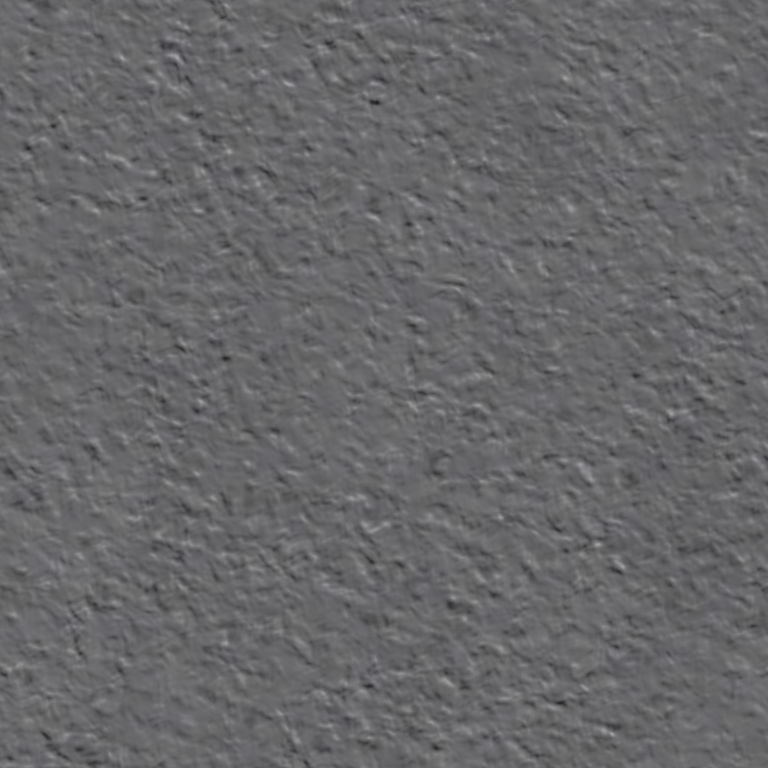
Write a WebGL 1 fragment shader that draws this texture.

```glsl
precision highp float;
// Draws a rough, grainy grey plaster wall, softly lit from the upper right.

uniform vec2 u_resolution;

const vec3 BASE_GREY = vec3(0.406, 0.406, 0.414);
const vec3 COOL_TINT = vec3(-0.003, -0.002, 0.007);
const vec2 LIGHT_DIR = vec2(0.48, 0.88);
const vec2 GRAIN_AXIS = vec2(0.92, -0.39);
const vec2 GRAIN_SCALE = vec2(40.0, 52.0);
const float LIGHT_STEP = 0.0062;
const float RELIEF_GAIN = 0.235;

// Sine-free hash giving two values from 0 to 1.
vec2 hash2(vec2 cell) {
  vec3 q = fract(cell.xyx * vec3(0.1031, 0.1030, 0.0973));
  q += dot(q, q.yzx + 33.33);
  return fract((q.xx + q.yz) * q.zy);
}

// Contribution of one lattice corner to the gradient noise.
float cornerSlope(vec2 cell, vec2 offset) {
  vec2 gradient = normalize(hash2(cell) * 2.0 - 0.9999);
  return dot(gradient, offset);
}

float gradientNoise(vec2 p) {
  vec2 cell = floor(p);
  vec2 f = p - cell;
  vec2 w = f * f * f * (f * (f * 6.0 - 15.0) + 10.0);
  vec2 right = vec2(1.0, 0.0);
  vec2 up = vec2(0.0, 1.0);
  float low = mix(cornerSlope(cell, f), cornerSlope(cell + right, f - right), w.x);
  float high = mix(cornerSlope(cell + up, f - up),
                   cornerSlope(cell + 1.0, f - 1.0), w.x);
  return mix(low, high, w.y);
}

// Turns the plane so that x runs along the grain.
vec2 alongGrain(vec2 uv, vec2 axis) {
  return vec2(dot(uv, axis), dot(uv, vec2(-axis.y, axis.x)));
}

// Plaster height: rounded lumps with finer grit on top.
float plasterHeight(vec2 uv) {
  vec2 p = alongGrain(uv, GRAIN_AXIS) * GRAIN_SCALE + 50.0;
  float height = 0.0;
  float amplitude = 0.5;
  for (int octave = 0; octave < 3; octave++) {
    height += amplitude * gradientNoise(p);
    p = mat2(0.8, 0.6, -0.6, 0.8) * p * 1.8 + 17.3;
    amplitude *= 0.55;
  }
  return height;
}

// Brightness change where the surface faces towards or away from the light.
float reliefShade(vec2 uv, vec2 lightDir, float stepSize) {
  vec2 halfStep = 0.5 * stepSize * lightDir;
  return plasterHeight(uv - halfStep) - plasterHeight(uv + halfStep);
}

// Small dark hollows, left only where the noise runs high.
float pitMask(vec2 uv, float scale) {
  vec2 p = alongGrain(uv, GRAIN_AXIS) * vec2(scale, 1.5 * scale);
  return smoothstep(0.25, 0.6, gradientNoise(p + 310.0));
}

void main() {
  vec2 uv = gl_FragCoord.xy / min(u_resolution.x, u_resolution.y);

  // Gentle warp breaks up the regular spacing of the lumps.
  vec2 warp = vec2(gradientNoise(uv * 21.0 + 80.0), gradientNoise(uv * 21.0 + 120.0));
  vec2 warped = uv + 0.008 * warp;

  // Broad worn areas, and a grain-sized mask that cuts ridges into short pieces.
  float patches = gradientNoise(uv * 6.0 + 30.0) + 0.6 * gradientNoise(uv * 15.0 + 60.0);
  float grains = gradientNoise(uv * 36.0 + 240.0);
  float roughness = clamp(1.0 + 0.5 * patches + 1.2 * grains, 0.35, 1.8);

  // Strong slopes are exaggerated into sparse glints and shadows.
  float slope = reliefShade(warped, LIGHT_DIR, LIGHT_STEP) * roughness;
  float relief = RELIEF_GAIN * slope * (0.8 + 1.3 * abs(slope));
  float pits = 0.055 * pitMask(warped, 34.0);

  // Stains from broad clouds down to lump-sized mottling.
  float stain = 0.026 * gradientNoise(uv * 5.0 + 200.0)
              + 0.028 * gradientNoise(uv * 16.0 + 220.0)
              + 0.036 * gradientNoise(warped * 42.0 + 270.0);
  float tint = 1.6 * gradientNoise(uv * 24.0 + 160.0);

  vec3 color = BASE_GREY + relief - pits + stain + COOL_TINT * tint;
  gl_FragColor = vec4(clamp(color, 0.0, 1.0), 1.0);
}
```
